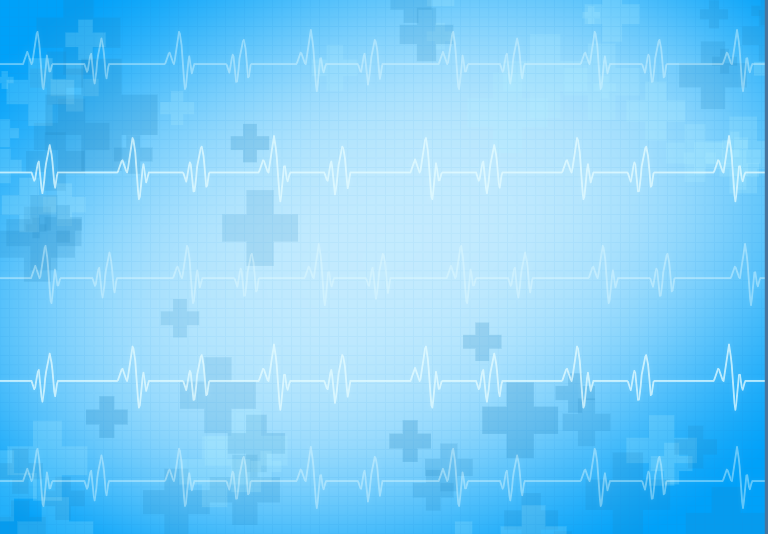
A Shadertoy shader for this background:

```glsl
// A bright blue medical backdrop: a tilted elliptical glow under a fine grid,
// translucent crosses clustered near the border, and five rows of pulse traces.
// Traces are sums of tent spikes, drawn by distance to short segments.

const vec2 CANVAS = vec2(1.438, 1.0);        // design space, height = 1
const vec3 GLOW_COLOR = vec3(0.765, 0.92, 0.995);
const vec3 EDGE_COLOR = vec3(0.0, 0.63, 0.975);
const vec3 GRID_COLOR = vec3(0.10, 0.56, 0.88);
const vec3 DARK_CROSS = vec3(0.12, 0.51, 0.74);
const vec3 LIGHT_CROSS = vec3(0.70, 0.94, 1.0);
const vec3 PULSE_COLOR = vec3(0.90, 0.99, 1.0);
const vec3 BORDER_COLOR = vec3(0.28, 0.46, 0.62);
const float BORDER_WIDTH = 0.006;            // slate strip on the right
const vec2 GLOW_CENTER = vec2(0.51, 0.53);   // fraction of the canvas
const float GLOW_TILT = 0.85;
const float GLOW_REACH = 1.78;               // squared radius of the deepest blue
const float GLOW_CONTRAST = 0.5;
const float GRID_STEP = 0.0176;
const float CROSS_ALPHA = 0.30;
const float ARM_RATIO = 0.36;
const int CROSSES_PER_CLUSTER = 6;
const int PULSE_ROWS = 5;
const float PULSE_WIDTH = 0.0016;
const float SEAM = 0.23;                     // part of a period before the tall beat

// Main crosses: center, half size, tone (negative is dark)
const int MAIN_COUNT = 12;
const vec4 MAIN_CROSSES[MAIN_COUNT] = vec4[MAIN_COUNT](
    vec4(0.487, 0.573, 0.071, -0.5), vec4(0.974, 0.213, 0.071, -0.8),
    vec4(0.190, 0.785, 0.105, -0.7), vec4(0.468, 0.732, 0.036, -0.7),
    vec4(0.337, 0.404, 0.036, -0.5), vec4(0.903, 0.360, 0.036, -0.7),
    vec4(0.768, 0.174, 0.039, -0.8), vec4(0.200, 0.219, 0.039, -0.8),
    vec4(1.077, 0.264, 0.037, -0.7), vec4(0.408, 0.260, 0.071, -0.5),
    vec4(1.228, 0.792, 0.055, 0.8), vec4(0.627, 0.873, 0.043, 0.6));

// Clusters of random crosses: center, spread, share of dark ones
const int CLUSTER_COUNT = 11;
const vec4 CLUSTERS[CLUSTER_COUNT] = vec4[CLUSTER_COUNT](
    vec4(0.22, 0.83, 0.13, 0.75), vec4(0.07, 0.77, 0.09, 0.3),
    vec4(1.06, 0.89, 0.12, 0.1), vec4(1.34, 0.70, 0.10, 0.35),
    vec4(1.38, 0.92, 0.08, 0.7), vec4(0.09, 0.58, 0.05, 0.6),
    vec4(0.07, 0.08, 0.10, 0.7), vec4(0.38, 0.11, 0.14, 0.5),
    vec4(0.93, 0.08, 0.13, 0.6), vec4(1.24, 0.16, 0.15, 0.4),
    vec4(0.76, 1.0, 0.07, 0.2));

float pixelSize;

float coverage(float dist) {
    return clamp(0.5 - dist / pixelSize, 0.0, 1.0);
}

vec4 hash4(float n) {
    return fract(sin(n * vec4(12.99, 78.23, 37.72, 93.99)) * 43758.5);
}

// Depth of the blue: 0 in the middle of the glow, 1 in the corners
float glowDepth(vec2 p) {
    vec2 q = 2.0 * (p / CANVAS - GLOW_CENTER);
    float r2 = dot(q, q);
    r2 -= GLOW_TILT * q.x * q.y * max(1.0 - 0.4 * r2, 0.0);
    float t = clamp(r2 / GLOW_REACH, 0.0, 1.0);
    return mix(t, smoothstep(0.0, 1.0, t), GLOW_CONTRAST);
}

float crossDistance(vec2 p, float size) {
    p = abs(p);
    float longSide = max(p.x, p.y), shortSide = min(p.x, p.y);
    return max(longSide - size, shortSide - size * ARM_RATIO);
}

// Blends one translucent cross, toned dark or light
vec3 addCross(vec3 color, vec2 p, vec4 shape) {
    float alpha = CROSS_ALPHA * abs(shape.w) * coverage(crossDistance(p - shape.xy, shape.z));
    return mix(color, shape.w < 0.0 ? DARK_CROSS : LIGHT_CROSS, alpha);
}

float tent(float x, float halfWidth) {
    return max(1.0 - abs(x) / halfWidth, 0.0);
}

// Height of one period of the trace: a tall beat, then a shorter one
float pulseHeight(float x) {
    x = fract(x + SEAM) - SEAM;
    float tall = 0.086 * tent(x + 0.07, 0.03) + 0.24 * tent(x, 0.036)
        - 0.19 * tent(x - 0.042, 0.026) + 0.06 * tent(x - 0.068, 0.02)
        - 0.065 * tent(x - 0.088, 0.018);
    x -= 0.452;
    float small = -0.06 * tent(x + 0.1, 0.02) + 0.075 * tent(x + 0.073, 0.025)
        - 0.15 * tent(x + 0.05, 0.022) + 0.18 * tent(x, 0.036)
        - 0.12 * tent(x - 0.033, 0.018);
    return tall + small;
}

float segmentDistance(vec2 p, vec2 a, vec2 b) {
    vec2 ap = p - a, ab = b - a;
    return length(ap - ab * clamp(dot(ap, ab) / dot(ab, ab), 0.0, 1.0));
}

float pulseDistance(vec2 p) {
    const float STEP = 0.006;
    float start = floor(p.x / STEP) * STEP, nearest = 1.0;
    for (int i = -4; i <= 4; i++) {
        float x = start + float(i) * STEP;
        nearest = min(nearest, segmentDistance(p, vec2(x, pulseHeight(x)),
            vec2(x + STEP, pulseHeight(x + STEP))));
    }
    return nearest;
}

void mainImage(out vec4 fragColor, in vec2 fragCoord) {
    vec2 p = fragCoord / iResolution.xy * CANVAS;
    pixelSize = 1.0 / iResolution.y;
    float depth = glowDepth(p);
    vec3 color = mix(GLOW_COLOR, EDGE_COLOR, depth);
    // Crosses
    for (int i = 0; i < CLUSTER_COUNT * CROSSES_PER_CLUSTER; i++) {
        vec4 cluster = CLUSTERS[i / CROSSES_PER_CLUSTER], h = hash4(float(i) + 1.0);
        vec2 center = cluster.xy + (2.0 * h.xy - 1.0) * cluster.z;
        float tone = h.w < cluster.w ? -0.6 : 0.65;
        color = addCross(color, p, vec4(center, mix(0.016, 0.08, h.z), tone));
    }
    for (int i = 0; i < MAIN_COUNT; i++) color = addCross(color, p, MAIN_CROSSES[i]);
    // Fine grid, fainter in the glow
    vec2 toLine = abs(fract(p / GRID_STEP - 0.5) - 0.5) * GRID_STEP;
    float gridLine = coverage(min(toLine.x, toLine.y) - 0.0006);
    color = mix(color, GRID_COLOR, mix(0.08, 0.18, depth) * gridLine);
    // Pulse rows: odd rows are stronger and wider, with a shift left of the seam
    for (int i = 0; i < PULSE_ROWS; i++) {
        float row = float(i);
        bool strong = i % 2 == 1;
        float period = strong ? 0.284 : 0.266;
        float beat = strong ? 0.513 : (i == 2 ? 0.597 : 0.582);
        vec2 q = p - vec2(beat, 0.880 - 0.2056 * row + 0.0026 * row * row);
        if (q.x < -SEAM * period) q.x -= 0.0197;
        float dist = pulseDistance(q / period) * period;
        float ink = coverage(dist - PULSE_WIDTH) + 0.12 * exp(-dist * 250.0);
        color = mix(color, PULSE_COLOR, (strong ? 0.75 : 0.42) * min(ink, 1.0));
    }
    color = mix(color, BORDER_COLOR, coverage(CANVAS.x - BORDER_WIDTH - p.x));
    fragColor = vec4(color, 1.0);
}
```
